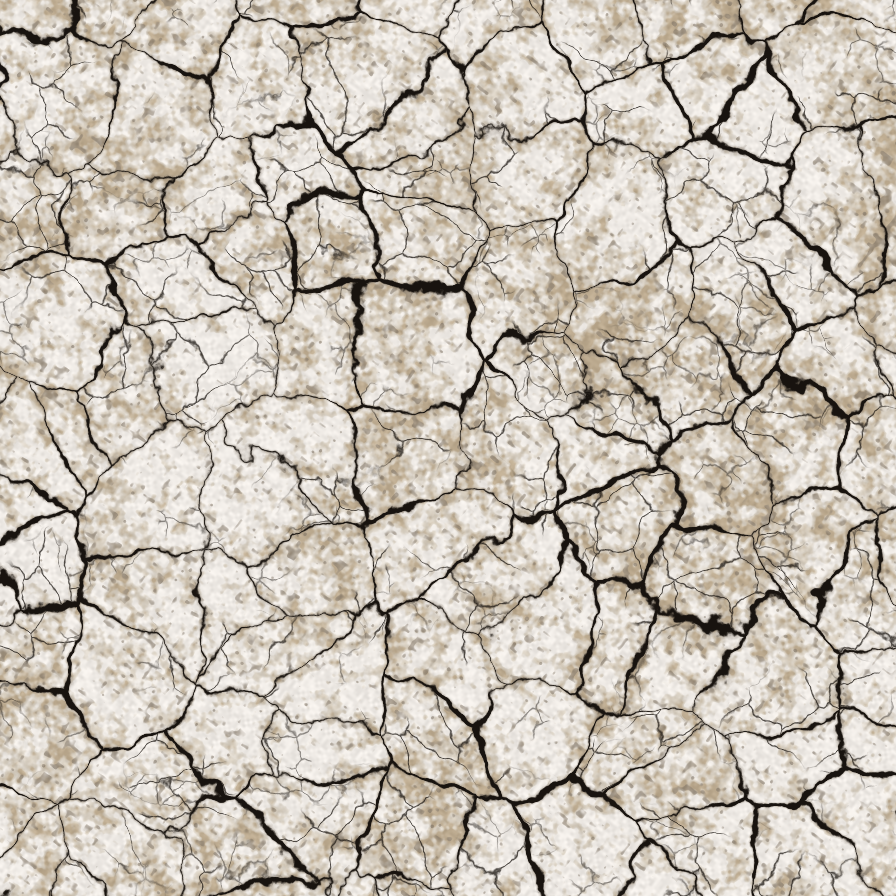
Write a three.js fragment shader that draws this texture.

```glsl
// Sun-baked, cracked earth: pale plates with ochre stains and fine grit.
// Warped Voronoi borders give the wide cracks; finer Voronoi nets, shifted
// per plate and masked by noise, give the broken hairline cracks.

varying vec2 vUv;

const vec3 CHALK = vec3(0.935, 0.918, 0.898);
const vec3 CREAM = vec3(0.835, 0.80, 0.745);
const vec3 OCHRE = vec3(0.735, 0.665, 0.56);
const vec3 GRIT = vec3(0.53, 0.485, 0.43);
const vec3 CREVICE = vec3(0.095, 0.076, 0.058);

const float PLATE_SCALE = 9.5;
const float SOFT_EDGE = 0.0011;

float hash(vec2 p) {
  return fract(sin(dot(p, vec2(127.1, 311.7))) * 43758.5453);
}

vec2 hash2(vec2 p) {
  return vec2(hash(p), hash(p + 57.3));
}

float noise(vec2 p) {
  vec2 cell = floor(p);
  vec2 f = fract(p);
  f = f * f * (3.0 - 2.0 * f);
  float low = mix(hash(cell), hash(cell + vec2(1.0, 0.0)), f.x);
  float high = mix(hash(cell + vec2(0.0, 1.0)), hash(cell + vec2(1.0, 1.0)), f.x);
  return mix(low, high, f.y);
}

vec2 turn(vec2 p) {
  return mat2(0.8, 0.6, -0.6, 0.8) * p;
}

float fbm(vec2 p) {
  float sum = 0.0;
  float amplitude = 0.5;
  for (int i = 0; i < 4; i++) {
    sum += amplitude * noise(p);
    p = 2.0 * turn(p) + 7.7;
    amplitude *= 0.5;
  }
  return sum / 0.9375;
}

vec2 warp(vec2 p, float scale, float amount) {
  return amount * (vec2(fbm(p * scale), fbm(p * scale + 31.4)) - 0.5);
}

// Voronoi: x is the distance to the nearest border, yz the cell id.
vec3 voronoi(vec2 p) {
  vec2 base = floor(p);
  vec2 f = fract(p);
  vec2 nearCell = vec2(0.0);
  vec2 nearPoint = vec2(0.0);
  float nearest = 8.0;
  for (int j = -1; j <= 1; j++) {
    for (int i = -1; i <= 1; i++) {
      vec2 cell = vec2(float(i), float(j));
      vec2 r = cell + hash2(base + cell) - f;
      float d = dot(r, r);
      if (d < nearest) {
        nearest = d;
        nearCell = cell;
        nearPoint = r;
      }
    }
  }
  float border = 8.0;
  for (int j = -2; j <= 2; j++) {
    for (int i = -2; i <= 2; i++) {
      vec2 cell = nearCell + vec2(float(i), float(j));
      vec2 r = cell + hash2(base + cell) - f;
      vec2 gap = r - nearPoint;
      if (dot(gap, gap) > 0.00001) {
        border = min(border, dot(0.5 * (nearPoint + r), normalize(gap)));
      }
    }
  }
  return vec3(border, base + nearCell);
}

float line(float dist, float halfWidth, float soft) {
  return 1.0 - smoothstep(halfWidth - soft, halfWidth + soft, dist);
}

// Thin cracks that fade in and out along their length.
float hairlines(vec2 p, vec2 shift, float scale, float cover) {
  float dist = voronoi(p * scale + shift).x / scale;
  float mask = smoothstep(1.0 - cover, 1.15 - cover, noise(p * scale * 0.7 + shift));
  return mask * line(dist, 0.0008, SOFT_EDGE);
}

void main() {
  vec2 p = vUv;
  vec2 bent = p + warp(p, 8.0, 0.085) + warp(p + 3.1, 36.0, 0.02) + warp(p + 6.2, 100.0, 0.006);

  // Plates and their wide cracks
  vec3 plate = voronoi(bent * PLATE_SCALE);
  float dist = plate.x / PLATE_SCALE;
  float opening = smoothstep(0.25, 1.0, noise(turn(p) * 13.0 + 12.0));
  float ragged = 0.6 + 0.8 * noise(turn(p) * 95.0);
  float halfWidth = mix(0.0007, 0.0036, opening) * ragged;
  float crack = line(dist, halfWidth, SOFT_EDGE);
  float rim = line(dist, halfWidth + 0.0016, 0.002);

  // Hairline cracks inside the plates
  vec2 shift = floor(hash2(plate.yz) * 40.0) + 0.37;
  float fine = 0.8 * hairlines(bent, shift, 18.0, 0.5);
  fine = max(fine, 0.5 * hairlines(bent, shift + 19.0, 32.0, 0.33));

  // Stains, stronger along some plate edges, broken up by grain
  float edgeStain = exp(-dist * 75.0) * smoothstep(0.45, 0.75, noise(p * 11.0 + 4.0));
  float stain = 0.5 + 0.5 * (fbm(p * 8.0 + 2.0) - 0.5) + 0.07 * (hash(plate.yz + 9.0) - 0.5);
  stain += 0.85 * (fbm(turn(p) * 58.0) - 0.5) + 0.42 * (noise(turn(p) * 200.0) - 0.5);
  stain += 0.17 * edgeStain;
  vec3 color = mix(CHALK, CREAM, smoothstep(0.41, 0.63, stain));
  color = mix(color, OCHRE, smoothstep(0.6, 0.84, stain));

  // Grit specks and fine surface relief
  float speck = smoothstep(0.74, 0.95, noise(turn(p) * 165.0 + 8.0) + 0.3 * (stain - 0.5));
  color = mix(color, GRIT, 0.6 * speck);
  color += 0.1 * (noise(turn(p) * 260.0 + 5.0) - 0.5);

  // Shaded rims, then dark openings
  color = mix(color, GRIT, 0.4 * rim);
  color = mix(color, CREVICE, max(crack, fine));
  gl_FragColor = vec4(color, 1.0);
}
```
